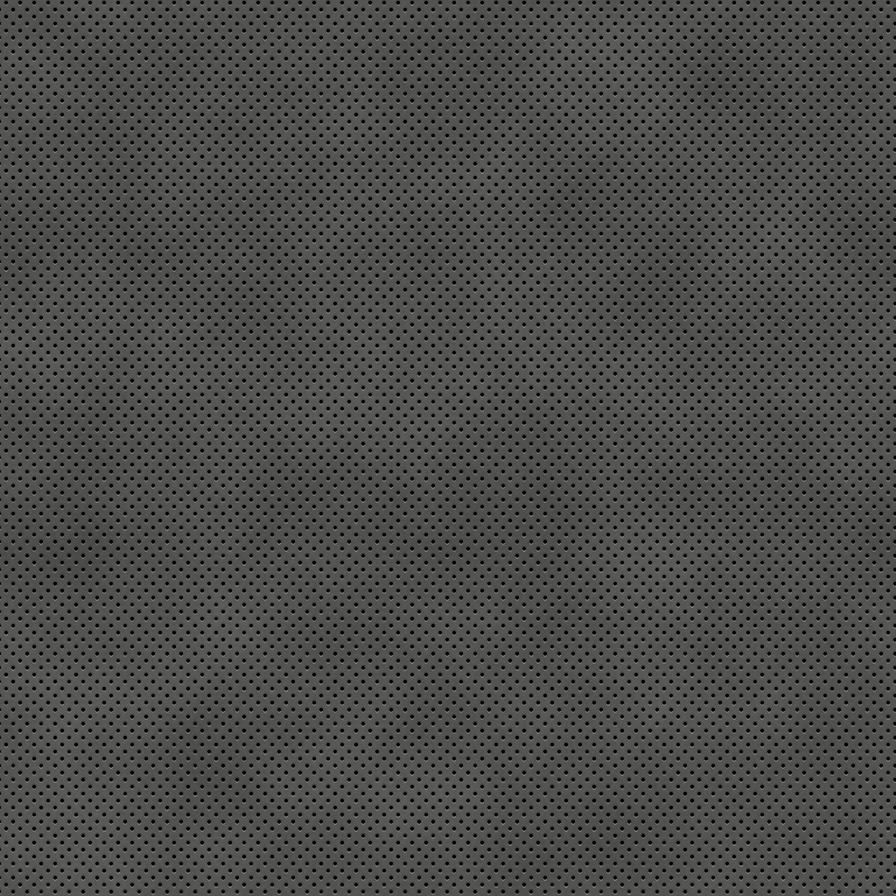
Reproduce this texture procedurally as a Shadertoy shader.

```glsl
// Dark grey perforated metal sheet: staggered small round holes with lit lower rims and cloudy wear.

const float CELLS = 64.0;                      // repeats across and down, two holes in each
const vec2 HOLE_OFFSET = vec2(0.44, 0.80);     // first hole inside its cell
const float HOLE_RADIUS = 0.128;               // in cells
const vec3 METAL = vec3(0.328, 0.328, 0.319);
const vec3 HOLE = vec3(0.0);
const vec3 RIM_LIGHT = vec3(0.55, 0.55, 0.545);

vec2 hash2(vec2 p) {
    vec3 q = fract(p.xyx * vec3(0.1031, 0.1030, 0.0973));
    q += dot(q, q.yzx + 33.33);
    return fract((q.xx + q.yz) * q.zy);
}

vec2 gradientAt(vec2 corner, float period) {
    float angle = 6.28318 * hash2(mod(corner, period) + period * 1.7).x;
    return vec2(cos(angle), sin(angle));
}

// Gradient noise that wraps after a whole number of lattice steps
float gradientNoise(vec2 uv, float period) {
    vec2 p = uv * period;
    vec2 i = floor(p);
    vec2 f = p - i;
    vec2 w = f * f * f * (f * (f * 6.0 - 15.0) + 10.0);
    vec2 e = vec2(1.0, 0.0);
    float a = dot(gradientAt(i, period), f);
    float b = dot(gradientAt(i + e.xy, period), f - e.xy);
    float c = dot(gradientAt(i + e.yx, period), f - e.yx);
    float d = dot(gradientAt(i + e.xx, period), f - e.xx);
    return mix(mix(a, b, w.x), mix(c, d, w.x), w.y);
}

float cloudNoise(vec2 uv, float period) {
    float sum = 0.0;
    float amplitude = 1.0;
    for (int octave = 0; octave < 5; octave++) {
        sum += amplitude * gradientNoise(uv, period);
        period *= 2.0;
        amplitude *= 0.55;
    }
    return sum;
}

// Coverage of a disc with an edge softened over the given width
float disc(vec2 p, float radius, float blur) {
    return 1.0 - smoothstep(-blur, blur, length(p) - radius);
}

vec3 punchHole(vec3 color, vec2 p, vec2 id, float blur) {
    vec2 variation = hash2(id + 7.0);
    float shade = disc(p - vec2(0.0, 0.055), HOLE_RADIUS * 1.15, blur + 0.03);
    float light = disc(p + vec2(0.0, 0.095), HOLE_RADIUS * 0.95, blur);
    float hole = disc(p, HOLE_RADIUS * mix(0.96, 1.04, variation.x), blur);
    color *= 1.0 - 0.3 * shade;
    color = mix(color, RIM_LIGHT, light * mix(0.55, 1.0, variation.y));
    return mix(color, HOLE, hole);
}

void mainImage(out vec4 fragColor, in vec2 fragCoord) {
    vec2 uv = fragCoord / iResolution.xy;
    float blur = 0.6 * CELLS / min(iResolution.x, iResolution.y);

    // Metal with broad clouds and fine grain
    float wear = 0.042 * cloudNoise(uv, 6.0) + 0.022 * gradientNoise(uv, 192.0);
    vec3 color = METAL + wear;

    // Two interleaved square grids of holes
    vec2 cell = uv * CELLS - HOLE_OFFSET;
    for (int grid = 0; grid < 2; grid++) {
        vec2 q = cell - 0.5 * float(grid);
        vec2 nearest = floor(q + 0.5);
        vec2 id = mod(nearest, CELLS) + CELLS * float(grid);
        color = punchHole(color, q - nearest, id, blur);
    }

    fragColor = vec4(color, 1.0);
}
```
